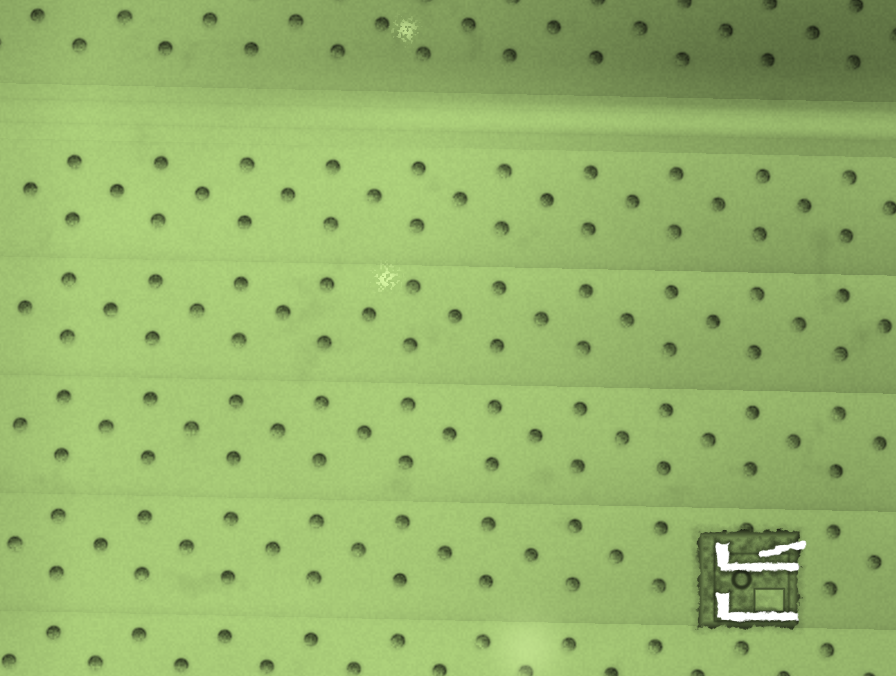
A Shadertoy shader for this texture:

```glsl
// A green metal sheet of stepped panels, each with three staggered rows of dimples,
// and one small clip with white lugs. A sheared lattice places the dimples; gradients,
// value noise and hashed variation give the uneven light, stains and wear.

const vec3 SHEET = vec3(0.67, 0.81, 0.475);
const vec3 PALE = vec3(0.85, 0.97, 0.64);
const float PANEL = 0.1747;    // height of one panel
const float COLUMN = 0.1273;   // spacing of dimples along a row
const float ROW = 0.0427;      // spacing of rows inside a panel
const float FIRST_ROW = 0.032; // first row below the panel seam
const float RADIUS = 0.0112;   // dimple radius
const vec2 BAND = vec2(0.1254, 0.207); // plain strip between panels

float hash(vec2 p) {
    vec3 q = fract(p.xyx * 0.1031);
    q += dot(q, q.yzx + 33.33);
    return fract((q.x + q.y) * q.z);
}

float noise(vec2 p) {
    vec2 i = floor(p), f = fract(p);
    f = f * f * (3.0 - 2.0 * f);
    return mix(mix(hash(i), hash(i + vec2(1, 0)), f.x),
               mix(hash(i + vec2(0, 1)), hash(i + vec2(1, 1)), f.x), f.y);
}

float fbm(vec2 p) {
    float sum = 0.0, amp = 0.5;
    for (int i = 0; i < 4; i++) {
        sum += amp * noise(p);
        p = p * 2.03 + 17.0;
        amp *= 0.5;
    }
    return sum;
}

float fill(float d, float px) { return 1.0 - smoothstep(-px, px, d); }

float box(vec2 p, vec2 halfSize) {
    vec2 d = abs(p) - halfSize;
    return length(max(d, 0.0)) + min(max(d.x, d.y), 0.0);
}

float segment(vec2 p, vec2 a, vec2 b) {
    vec2 ab = b - a;
    return length(p - a - ab * clamp(dot(p - a, ab) / dot(ab, ab), 0.0, 1.0));
}

// Wide uneven light: dim to the right and along the top
float sheetLight(vec2 p) {
    float right = smoothstep(0.5, 1.3, p.x);
    float top = smoothstep(0.2, 0.08, p.y);
    float light = 0.99 - right * mix(0.21, 0.13, p.y);
    light -= top * (0.08 + 0.14 * smoothstep(0.1, 0.6, p.x));
    light -= 0.07 * smoothstep(0.14, 0.0, p.x);
    return light + 0.08 * (fbm(p * vec2(3.0, 6.0)) - 0.47);
}

// Relief across one panel: lit below its upper seam, dim toward the lower one
float panelRelief(float t, float x, float depth) {
    float right = smoothstep(0.3, 1.2, x) * mix(1.0, 0.5, depth);
    float seam = exp(-(1.0 - t) * 18.0) + 0.5 * exp(-t * 50.0);
    return right * (0.05 - 0.14 * t) - 0.055 * seam;
}

float bandRelief(float t, float x) {
    float right = smoothstep(0.2, 1.1, x);
    float stripe = smoothstep(0.1, 0.3, t) * smoothstep(0.75, 0.45, t);
    float lines = exp(-abs(t - 0.28) * 22.0) + exp(-abs(t - 0.7) * 28.0);
    return right * (0.13 * stripe - 0.05) - 0.04 * lines;
}

// Brightness factor of the nearest dimple: dark rim, lit hollow
float dimple(vec2 q, float local, float panel, float x, float px) {
    float row = clamp(round((local - FIRST_ROW) / ROW), 0.0, 2.0);
    float u = (q.x - 0.1107) / COLUMN + 0.5 * mod(row, 2.0);
    vec2 id = vec2(round(u), row + 3.0 * panel);
    vec2 o = vec2((u - id.x) * COLUMN, local - FIRST_ROW - row * ROW);
    o += 0.002 * (vec2(hash(id), hash(id + 41.0)) - 0.5);
    float d = length(o), wear = hash(id + 7.0);
    vec2 toLight = normalize(vec2(mix(0.15, -0.75, x / 1.33), 0.55));
    float side = dot(o, toLight) / RADIUS;
    float tone = mix(0.48, 0.84, smoothstep(-0.5, 0.7, side));
    tone += 0.12 * (wear - 0.5) + 0.2 * (noise(o * 330.0 + id * 9.0) - 0.5);
    float rim = smoothstep(0.0035, 0.0, abs(d - RADIUS * 0.85));
    tone -= 0.12 * rim * smoothstep(1.1, -0.4, side);
    float halo = 1.0 - 0.06 * smoothstep(RADIUS * 1.7, RADIUS, d);
    return mix(halo, tone, fill(d - RADIUS * (0.92 + 0.1 * wear), px + 0.0012));
}

// Clip: ragged dark body, round hole, light block and two white hooked lugs
vec3 drawClip(vec3 col, vec2 o, float px) {
    float rough = fbm(o * 110.0) - 0.47;
    float body = box(o, vec2(0.075, 0.071)) + 0.014 * rough;
    float tone = 0.58 + 0.5 * rough - 0.25 * smoothstep(-0.009, 0.0, body);
    float frame = abs(box(o - vec2(0.005, 0.012), vec2(0.055, 0.05))) - 0.0015;
    tone = mix(tone, 0.32, 0.8 * fill(frame, px + 0.001));
    float block = box(o - vec2(0.031, 0.031), vec2(0.022, 0.017));
    tone = mix(tone, 0.8 + 0.3 * rough, fill(block, px + 0.001));
    tone = mix(tone, 0.4, fill(abs(block) - 0.0015, px));
    tone = mix(tone, 0.25, fill(abs(length(o + vec2(0.01, 0.0)) - 0.012) - 0.003, px + 0.001));
    float lugs = segment(o, vec2(0.02, -0.038), vec2(0.045, -0.04)) - 0.005;
    lugs = min(lugs, segment(o, vec2(0.045, -0.045), vec2(0.08, -0.052)) - 0.005);
    for (int i = 0; i < 2; i++) {
        vec2 corner = vec2(-0.038, mix(-0.021, 0.053, float(i)));
        lugs = min(lugs, box(o - corner - vec2(0.055, 0.002), vec2(0.058, 0.006)));
        lugs = min(lugs, box(o - corner + vec2(0.0, 0.014), vec2(0.009, 0.018)));
    }
    lugs += 0.008 * rough;
    tone *= mix(1.0, 0.65, smoothstep(0.01, 0.0, lugs));
    col *= 1.0 - 0.15 * smoothstep(0.012, 0.0, body);
    col = mix(col, SHEET * tone, fill(body, px));
    return mix(col, vec3(1.0), fill(lugs, px));
}

// Cluster of small pale flecks, denser at its center
float flecks(vec2 p, vec2 center, float size) {
    float near = exp(-dot(p - center, p - center) / (size * size));
    return near * smoothstep(0.8, 1.05, noise(p * 330.0) + 0.6 * near);
}

void mainImage(out vec4 fragColor, in vec2 fragCoord) {
    float px = 1.0 / iResolution.y;
    vec2 p = vec2(fragCoord.x, iResolution.y - fragCoord.y) * px; // y runs down
    vec2 q = p + vec2(0.045 * (p.y - 0.237), -0.0215 * (p.x - 0.1107));

    // Panels and dimples
    float light = sheetLight(p);
    if (q.y > BAND.x && q.y < BAND.y) {
        light += bandRelief((q.y - BAND.x) / (BAND.y - BAND.x), p.x);
    } else {
        float v = q.y < BAND.x ? q.y - BAND.x + PANEL : q.y - BAND.y + PANEL;
        float panel = q.y < BAND.x ? 0.0 : floor(v / PANEL);
        float local = v - panel * PANEL;
        light += panelRelief(local / PANEL, p.x, p.y);
        light *= dimple(q, local, panel, p.x, px);
    }

    // Grain, stains and pale marks
    light += 0.05 * (noise(p * 300.0) - 0.5);
    light -= 0.07 * smoothstep(0.62, 0.85, fbm(p * 14.0 + 5.0));
    vec3 col = SHEET * light;
    float marks = flecks(p, vec2(0.571, 0.412), 0.02) + 0.7 * flecks(p, vec2(0.6, 0.045), 0.018);
    vec2 g = p - vec2(0.78, 0.96);
    float glow = exp(-dot(g, g) * 500.0);
    col = mix(col, PALE, clamp(marks + 0.45 * glow, 0.0, 1.0));

    col = drawClip(col, p - vec2(1.107, 0.857), px);
    fragColor = vec4(clamp(col, 0.0, 1.0), 1.0);
}
```
